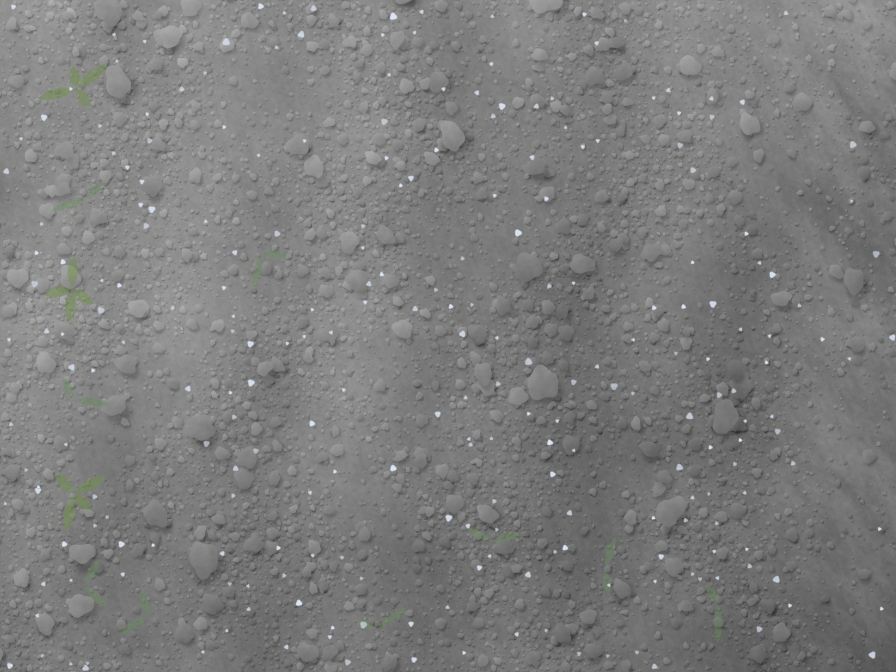
A Shadertoy shader for this texture:

```glsl
// Dry grey soil seen from above: layers of cellular stones from grit to clods,
// over layered-sine mottling and soft furrows, with pale specks, thin green
// seedlings and a smeared, smoother strip on the right. Canvas height is 1.

vec3 hash3(vec2 p) {
    vec3 q = fract(p.xyx * vec3(0.1031, 0.1030, 0.0973));
    q += dot(q, q.yxz + 33.33);
    return fract((q.xxy + q.yzz) * q.zyx);
}

mat2 rotation(float angle) {
    float c = cos(angle), s = sin(angle);
    return mat2(c, s, -s, c);
}

// Layered warped sines, roughly -1 to 1
float mottle(vec2 p) {
    float sum = 0.0, amp = 0.6;
    for (int i = 0; i < 5; i++) {
        p = rotation(0.9) * p * 1.9 + 3.7;
        sum += amp * sin(p.x + 1.7 * sin(p.y)) * cos(p.y + sin(p.x * 0.8));
        amp *= 0.68;
    }
    return sum;
}

// Share of cells that hold something: clumped, sparse in the smeared strip
float cover(vec2 p) {
    float clump = 1.0 + 0.4 * sin(p.x * 17.0 + 2.0 * sin(p.y * 6.0));
    clump += 0.35 * sin(p.y * 23.0 + 3.0 * sin(p.x * 11.0));
    return clump * (1.0 - 0.65 * smoothstep(1.05, 1.25, p.x));
}

// Lays one size of lumpy stones, with soft shadows, over a grey tone
float layStones(float tone, vec2 p, float density, float fill, float contrast) {
    vec2 q = p * density;
    float soft = 0.0014 * density;
    for (int k = 0; k < 9; k++) {
        vec2 cell = floor(q) + vec2(k % 3 - 1, k / 3 - 1);
        vec3 place = hash3(cell + density * 3.1);
        vec3 form = hash3(cell + density * 5.7 + 57.0);
        if (form.x > fill * cover((cell + 0.5) / density)) continue;

        vec2 d = q - cell - 0.2 - 0.6 * place.xy;
        vec2 e = rotation(form.y * 6.28) * d;
        e.x *= 1.0 + 0.5 * form.z;
        float a = atan(e.y, e.x);
        float radius = mix(0.17, 0.40, place.z * place.z);
        radius *= 1.0 + 0.09 * sin(3.0 * a + form.z * 40.0) + 0.06 * sin(5.0 * a + form.y * 30.0);
        float edge = length(e) - radius;

        // Shadow falls below and to the right
        float shade = length(d - radius * vec2(0.25, -0.45)) - radius * 0.85;
        tone -= contrast * 1.1 * (1.0 - smoothstep(-0.1, 0.13, shade));

        float light = dot(d, vec2(-0.35, 0.7)) / radius;
        float face = 0.476 + contrast * (0.5 + 0.7 * light + 0.9 * (place.x - 0.45));
        face += 0.025 * mottle(p * 42.0);
        tone = mix(tone, face, 0.92 * (1.0 - smoothstep(-soft, soft, edge)));
    }
    return tone;
}

// Tiny pale granules, slightly ragged and of uneven brightness
float specks(vec2 p, float density, float fill) {
    vec2 q = p * density;
    vec2 cell = floor(q);
    vec3 place = hash3(cell + 211.0);
    vec3 form = hash3(cell + 431.0);
    float radius = mix(0.0022, 0.0050, form.y * form.y);
    vec2 d = (q - cell - 0.2 - 0.6 * place.xy) / density;
    radius *= 1.0 + 0.14 * sin(3.0 * atan(d.y, d.x) + 9.0 * place.z);
    float dotMask = 1.0 - smoothstep(radius - 0.0013, radius + 0.0015, length(d));
    return dotMask * step(form.x, fill * cover(cell / density)) * mix(0.6, 1.0, place.z);
}

// Tapered blade that starts at the origin
float leaf(vec2 p, float angle, float size, float width) {
    p = rotation(-angle) * p;
    float t = clamp(p.x / size, 0.0, 1.0);
    float halfWidth = width * 4.0 * t * (1.0 - t);
    return 1.0 - smoothstep(-0.0015, 0.0015, abs(p.y) - halfWidth + 0.0015);
}

void mainImage(out vec4 fragColor, in vec2 fragCoord) {
    vec2 p = fragCoord / iResolution.y;

    // Bare ground: fine mottling
    float tone = 0.484 + 0.020 * mottle(p * 40.0) + 0.018 * mottle(p * 130.0);

    // Diagonal smears in the right strip
    float strip = smoothstep(1.05, 1.25, p.x);
    tone += strip * 0.045 * mottle(rotation(0.85) * p * vec2(3.0, 14.0));

    // Grit first, clods last
    tone = layStones(tone, p, 110.0, 0.60, 0.088);
    tone = layStones(tone, p, 62.0, 0.55, 0.092);
    tone = layStones(tone, p, 36.0, 0.42, 0.092);
    tone = layStones(tone, p, 23.0, 0.26, 0.090);
    tone = layStones(tone, p, 14.5, 0.18, 0.090);

    // Broad light: paler upper left, darker furrows and lower right corner
    tone += 0.055 * mottle(p * 1.6) + 0.018 * sin(p.x * 27.0 + 0.5 * sin(p.y * 5.0));
    tone += 0.085 * (p.y - 0.45) - 0.045 * (p.x - 0.6);
    tone -= 0.05 * strip * (1.0 - smoothstep(0.0, 0.5, p.y));
    vec3 color = tone * vec3(1.003, 1.0, 0.998);

    // Seedlings: a row on the left, the rest scattered
    for (int i = 0; i < 12; i++) {
        vec3 h = hash3(vec2(i, 17));
        float n = float(i);
        vec2 root = i < 6 ? vec2(0.09 + 0.04 * h.x, 0.1 + 0.15 * n + 0.04 * h.y)
                          : vec2(0.22 + 0.17 * (n - 6.0), 0.06 + 0.8 * h.y * h.y);
        float robust = i < 6 && i % 2 == 1 ? 1.0 : 0.0;
        float blades = 2.0 + 2.0 * robust;
        for (float b = 0.0; b < blades; b++) {
            float angle = h.z * 6.28 + b * mix(2.2, 1.5, robust) + 0.4 * sin(b * 5.0 + n);
            float size = 0.048 + 0.013 * sin(b * 3.0 + n);
            float mask = leaf(p - root, angle, size, mix(0.0072, 0.0094, robust));
            vec3 green = mix(vec3(0.44, 0.51, 0.42), vec3(0.45, 0.52, 0.37), robust);
            color = mix(color, green + 0.5 * (tone - 0.47), 0.9 * mask);
        }
    }

    float pale = max(specks(p, 25.0, 0.26), specks(p + 3.0, 41.0, 0.06));
    color = mix(color, vec3(0.86, 0.90, 0.96), pale);
    fragColor = vec4(color, 1.0);
}
```
